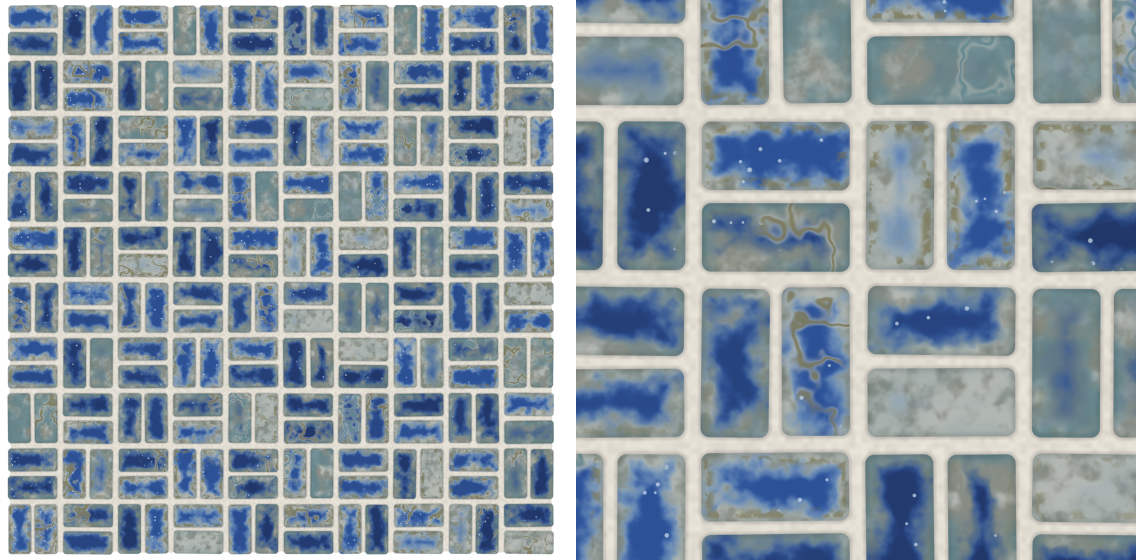
Left, the full canvas; right, a detail of the centre.
A Shadertoy shader for this pattern:

```glsl
// Basketweave mosaic of glazed ceramic tiles: ten by ten blocks, each a pair of
// rounded bars that turns by a quarter from block to block, set in pale grout.
// Layered noise per tile drives the pooled blue glaze, rim crust, veins and specks.

const float BLOCKS = 10.0;                  // blocks across and down
const vec2  PITCH = vec2(0.0984, 0.0990);   // block size in canvas units
const vec2  SHIFT = vec2(0.0015, 0.0005);   // sheet centre from canvas centre
const vec2  HALF_TILE = vec2(0.447, 0.206); // in blocks, long side first
const float PAIR_OFFSET = 0.244;            // bar centre from block centre
const float CORNER = 0.055;
const float EDGE_INSET = 0.085;             // grout set back at the sheet border
const float JITTER = 0.014;                 // hand-laid offset and tilt
const float SPECK_GRID = 17.0;
const float SPECK_SHARE = 0.06;

const vec3 BACKDROP = vec3(1.00, 1.00, 1.00);
const vec3 GROUT  = vec3(0.89, 0.87, 0.83);
const vec3 PALE   = vec3(0.70, 0.72, 0.70);
const vec3 GREY   = vec3(0.53, 0.55, 0.52);
const vec3 TEAL   = vec3(0.36, 0.51, 0.55);
const vec3 SKY    = vec3(0.48, 0.60, 0.73);
const vec3 STEEL  = vec3(0.36, 0.44, 0.51);
const vec3 COBALT = vec3(0.19, 0.35, 0.64);
const vec3 NAVY   = vec3(0.12, 0.19, 0.37);
const vec3 OCHRE  = vec3(0.47, 0.45, 0.31);
const vec3 SPECK  = vec3(0.78, 0.85, 0.91);

float hash(vec2 p) {
    vec3 h = fract(vec3(p.xyx) * 0.1031);
    h += dot(h, h.yzx + 33.33);
    return fract((h.x + h.y) * h.z);
}

float noise(vec2 p) {
    vec2 i = floor(p), f = fract(p);
    f = f * f * (3.0 - 2.0 * f);
    vec2 e = vec2(0.0, 1.0);
    return mix(mix(hash(i), hash(i + e.yx), f.x),
               mix(hash(i + e.xy), hash(i + e.yy), f.x), f.y);
}

float fbm(vec2 p) {
    float sum = 0.0, amp = 0.571;
    for (int i = 0; i < 3; i++) {
        sum += amp * noise(p);
        p = mat2(1.6, 1.2, -1.2, 1.6) * p + 7.3;
        amp *= 0.5;
    }
    return sum;
}

float roundedBox(vec2 p, vec2 halfSize, float r) {
    vec2 q = abs(p) - halfSize + r;
    return length(max(q, 0.0)) + min(max(q.x, q.y), 0.0) - r;
}

// Small pale bubbles, one candidate per grid cell
float specks(vec2 p, float px) {
    vec2 cell = floor(p * SPECK_GRID);
    vec2 centre = 0.5 + 0.4 * (vec2(hash(cell + 5.0), hash(cell + 9.0)) - 0.5);
    float r = mix(0.12, 0.26, hash(cell + 21.0));
    float d = (length(fract(p * SPECK_GRID) - centre) - r) / SPECK_GRID;
    return step(1.0 - SPECK_SHARE, hash(cell)) * smoothstep(px, -px, d);
}

// Glaze colour; depth runs from 0 at the rim to 1 on the tile's long axis
vec3 glaze(vec2 q, float depth, vec2 id, float px) {
    vec2 s = q + id * 13.0;
    float broad = fbm(s * 4.0), fine = fbm(s * 11.0 + 40.0);
    float blue = smoothstep(-0.05, 0.45, hash(id + 3.0));
    float dark = smoothstep(0.25, 0.80, hash(id + 17.0));
    float crust = (1.0 - 0.75 * dark) * smoothstep(0.1, 0.6, hash(id + 31.0));

    // Taupe body, paler on bright tiles, with teal gathered near the rim
    vec3 col = mix(GREY, PALE, smoothstep(0.25, 0.75, fine + 0.20 * (0.6 - dark)));
    float wash = smoothstep(0.40, 0.80, broad + 0.22 * (1.0 - depth));
    col = mix(col, TEAL, wash * mix(0.15, 0.75, dark));

    // Pooled blue, thickest in the middle, fading softly outward
    float pool = blue * (depth + 1.3 * (broad - 0.5) + 0.7 * (fine - 0.5));
    col = mix(col, mix(SKY, STEEL, dark), smoothstep(0.08, 0.48, pool));
    col = mix(col, COBALT, smoothstep(0.26, 0.82, pool));
    col = mix(col, NAVY, mix(0.20, 0.85, dark) * smoothstep(0.45, 0.95, pool));

    // Broken ochre crust along the rim
    float grain = fbm(s * 16.0 + 90.0);
    float band = smoothstep(0.04, 0.16, depth) * smoothstep(0.46, 0.22, depth);
    col = mix(col, OCHRE, 0.70 * crust * band * smoothstep(0.44, 0.64, grain));

    // Soft crackle veins in a few patches
    float ridge = 1.0 - abs(2.0 * fbm(s * 4.5 + 150.0) - 1.0);
    float patchy = step(0.68, hash(id + 47.0)) * smoothstep(0.42, 0.65, noise(s * 3.0));
    vec3 veinTint = mix(OCHRE, TEAL, step(0.55, hash(id + 59.0)));
    col = mix(col, PALE, 0.55 * patchy * smoothstep(0.72, 0.92, ridge));
    col = mix(col, veinTint, 0.75 * patchy * smoothstep(0.88, 0.98, ridge));

    float bubbly = step(0.40, hash(id + 71.0)) * smoothstep(0.25, 0.45, pool);
    col = mix(col, SPECK, 0.75 * bubbly * specks(s, px));
    return col * mix(0.90, 1.0, smoothstep(0.0, 0.20, depth));
}

void mainImage(out vec4 fragColor, in vec2 fragCoord) {
    float size = min(iResolution.x, iResolution.y);
    vec2 uv = (fragCoord - 0.5 * iResolution.xy) / size - SHIFT;
    vec2 grid = uv / PITCH + 0.5 * BLOCKS;
    float px = 0.8 / (size * PITCH.x);

    // Block, its direction, and which of its two bars is nearer
    vec2 block = clamp(floor(grid), 0.0, BLOCKS - 1.0);
    vec2 p = grid - block - 0.5;
    if (mod(block.x + block.y, 2.0) < 0.5) p = p.yx;
    float side = step(0.0, p.y);
    vec2 id = vec2(2.0 * block.x + side, block.y);
    vec2 q = p - vec2(0.0, (2.0 * side - 1.0) * PAIR_OFFSET);
    vec3 lay = JITTER * (vec3(hash(id + 83.0), hash(id + 97.0), hash(id + 113.0)) - 0.5);
    q += lay.xy + 2.0 * lay.z * vec2(-q.y, q.x);
    float d = roundedBox(q, HALF_TILE, CORNER);

    // Sandy grout, shaded beside the tiles and cut back at the border
    vec3 col = GROUT * (0.965 + 0.07 * noise(grid * 28.0));
    col *= mix(0.87, 1.0, smoothstep(0.0, 0.03, d));
    float sheet = roundedBox(grid - 0.5 * BLOCKS, vec2(0.5 * BLOCKS - EDGE_INSET), CORNER);
    sheet += 0.03 * (noise(grid * 9.0) - 0.5);
    col = mix(BACKDROP, col, smoothstep(px, -px, sheet));

    float depth = clamp(-d / HALF_TILE.y, 0.0, 1.0);
    col = mix(col, glaze(q, depth, id, px), smoothstep(px, -px, d));
    fragColor = vec4(col, 1.0);
}
```
